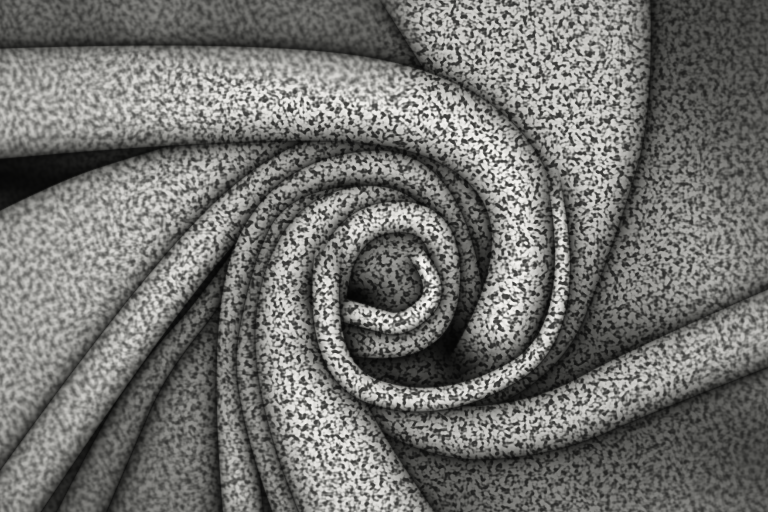
This texture is drawn by a WebGL 1 fragment shader. Its source:

```glsl
precision highp float;
uniform vec2 u_resolution;

vec2 hashGradient(vec2 cell) {
  float h = fract(sin(dot(cell, vec2(127.1, 311.7))) * 4375.85);
  return vec2(cos(6.2832 * h), sin(6.2832 * h));
}

float gradientNoise(vec2 p) {
  vec2 i = floor(p), f = fract(p);
  vec2 u = f * f * f * (f * (f * 6.0 - 15.0) + 10.0);
  vec2 e = vec2(1.0, 0.0);
  float low = mix(dot(hashGradient(i), f), dot(hashGradient(i + e.xy), f - e.xy), u.x);
  float high = mix(dot(hashGradient(i + e.yx), f - e.yx), dot(hashGradient(i + e.xx), f - e.xx), u.x);
  return mix(low, high, u.y);
}

// Offset from the nearest point of a quadratic curve, and its parameter
vec3 nearestOnCurve(vec2 p, vec2 a, vec2 b, vec2 c) {
  vec2 slope = 2.0 * (b - a), bend = a - 2.0 * b + c;
  float t = 0.0, best = 1e5;
  for (int i = 0; i < 7; i++) {
    float s = float(i) / 6.0;
    vec2 q = a + s * (slope + s * bend) - p;
    if (dot(q, q) < best) { best = dot(q, q); t = s; }
  }
  for (int i = 0; i < 3; i++) {
    vec2 q = a + t * (slope + t * bend) - p;
    vec2 v = slope + 2.0 * t * bend;
    float speed = dot(v, v);
    t = clamp(t - dot(q, v) / max(speed + 2.0 * dot(q, bend), 0.4 * speed), 0.0, 1.0);
  }
  return vec3(p - a - t * (slope + t * bend), t);
}

vec3 nearer(vec3 a, vec3 b) {
  return dot(a.xy, a.xy) < dot(b.xy, b.xy) ? a : b;
}

// Lays a rounded, tapering fold over the light so far, with contact shadow;
// both ends melt into what lies below
float fold(float light, vec2 p, vec2 a, vec2 b, vec2 c, vec2 d, vec2 e, vec2 radii, float tone) {
  vec2 m = 0.5 * (b + c), n = 0.5 * (c + d);
  vec3 near = nearestOnCurve(p, a, b, m);
  near = nearer(near, nearestOnCurve(p, m, c, n) + vec3(0.0, 0.0, 1.0));
  near = nearer(near, nearestOnCurve(p, n, d, e) + vec3(0.0, 0.0, 2.0));
  float ends = smoothstep(0.0, 0.2, near.z) * smoothstep(3.0, 2.75, near.z);
  float taper = 1.0 - near.z / 3.0;
  float radius = mix(radii.y, radii.x, taper * taper);
  float dist = length(near.xy);
  float inside = radius - dist;
  float rise = clamp(inside / min(radius, 0.075), 0.0, 1.0);
  float height = sqrt(rise * (2.0 - rise));
  float tilt = dot(near.xy / max(dist, 0.001), vec2(-0.35, 0.9));
  float surface = tone * (0.2 + 0.8 * height) * (1.0 + 0.4 * (1.0 - height) * tilt);
  light *= 1.0 - 0.75 * ends * exp(-max(-inside, 0.0) / 0.018);
  return mix(light, surface, ends * smoothstep(-0.003, 0.003, inside));
}

float hollow(float light, vec2 p, vec2 center, vec2 size, float depth) {
  vec2 q = (p - center) / size;
  return light * (1.0 - depth * exp(-dot(q, q)));
}

float drapery(vec2 p) {
  // Loose cloth behind
  float light = mix(0.55, 0.68, smoothstep(0.95, 1.3, p.x) * smoothstep(1.1, 0.5, p.y));
  light *= 1.0 + 0.35 * gradientNoise(vec2(p.x * 5.0 + p.y, p.y * 2.0));
  light = hollow(light, p, vec2(1.4, 1.0), vec2(0.2, 0.25), 0.3);
  light = hollow(light, p, vec2(1.2, 0.33), vec2(0.15, 0.07), 0.35);
  light = hollow(light, p, vec2(1.4, 0.14), vec2(0.4, 0.13), 0.35);
  light = fold(light, p, vec2(0.98, 1.15), vec2(1.09, 0.82), vec2(1.11, 0.55), vec2(1.05, 0.26), vec2(0.85, 0.21), vec2(0.29, 0.04), 0.85);
  light = fold(light, p, vec2(1.7, 0.44), vec2(1.28, 0.27), vec2(1.06, 0.16), vec2(0.82, 0.15), vec2(0.68, 0.26), vec2(0.075, 0.05), 0.83);

  // Panels fanning out to the left and below
  light = hollow(light, p, vec2(0.0, 0.65), vec2(0.35, 0.08), 0.95);
  light = fold(light, p, vec2(-0.3, 0.11), vec2(0.15, 0.47), vec2(0.40, 0.66), vec2(0.60, 0.76), vec2(0.80, 0.72), vec2(0.28, 0.02), 0.86);
  light = fold(light, p, vec2(0.28, -0.15), vec2(0.36, 0.18), vec2(0.43, 0.38), vec2(0.50, 0.52), vec2(0.60, 0.64), vec2(0.14, 0.03), 0.62);
  light = fold(light, p, vec2(0.09, -0.15), vec2(0.22, 0.13), vec2(0.30, 0.28), vec2(0.42, 0.42), vec2(0.54, 0.60), vec2(0.05, 0.02), 0.6);
  light = fold(light, p, vec2(-0.09, -0.15), vec2(0.26, 0.37), vec2(0.58, 0.72), vec2(0.90, 0.72), vec2(0.96, 0.47), vec2(0.06, 0.03), 0.88);
  light = fold(light, p, vec2(0.49, -0.15), vec2(0.43, 0.36), vec2(0.56, 0.66), vec2(0.90, 0.68), vec2(0.92, 0.30), vec2(0.04, 0.036), 0.9);
  light = hollow(light, p, vec2(0.89, 0.32), vec2(0.07, 0.08), 0.98);
  light = fold(light, p, vec2(0.64, -0.15), vec2(0.48, 0.20), vec2(0.51, 0.46), vec2(0.58, 0.62), vec2(0.74, 0.62), vec2(0.045, 0.02), 0.85);
  light = fold(light, p, vec2(0.83, -0.2), vec2(0.57, 0.20), vec2(0.58, 0.58), vec2(0.85, 0.62), vec2(0.88, 0.38), vec2(0.135, 0.025), 0.92);

  // Rolled heart of the spiral
  vec2 mouth = (p - vec2(0.75, 0.44)) / vec2(0.115, 0.12);
  light = mix(light, 0.6, smoothstep(1.05, 0.95, length(mouth)));
  light = hollow(light, p, vec2(0.69, 0.42), vec2(0.07, 0.035), 0.95);
  light = hollow(light, p, vec2(0.74, 0.32), vec2(0.12, 0.04), 0.9);
  light = fold(light, p, vec2(0.64, 0.36), vec2(0.64, 0.56), vec2(0.88, 0.59), vec2(0.86, 0.29), vec2(0.65, 0.34), vec2(0.035, 0.028), 0.87);
  light = fold(light, p, vec2(0.80, 0.52), vec2(0.87, 0.44), vec2(0.79, 0.36), vec2(0.72, 0.38), vec2(0.65, 0.40), vec2(0.016, 0.023), 0.92);

  // Broad outer fold and the rim that winds beneath it
  light = fold(light, p, vec2(-0.25, 0.78), vec2(0.40, 0.83), vec2(0.92, 0.79), vec2(1.08, 0.50), vec2(0.92, 0.25), vec2(0.115, 0.064), 0.92);
  return fold(light, p, vec2(1.07, 0.70), vec2(1.15, 0.36), vec2(0.86, 0.19), vec2(0.60, 0.28), vec2(0.65, 0.57), vec2(0.012, 0.027), 0.88);
}

// Pale yarn with dark flecks; blur softens them away from the focus
float yarn(vec2 p, float blur) {
  vec2 q = p + 0.006 * vec2(gradientNoise(p * 14.0), gradientNoise(p * 14.0 + 7.0));
  float coarse = gradientNoise(mat2(0.9, -0.4, 0.4, 0.9) * q * vec2(100.0, 82.0));
  float fine = gradientNoise(q * vec2(150.0, 165.0) + 31.0);
  float fleck = coarse + fine * mix(0.75, 0.25, blur) + 0.13;
  float softness = mix(0.36, 0.85, blur);
  float dark = mix(0.27, 0.38, blur);
  return mix(dark, 0.95, smoothstep(-softness, softness, fleck)) + 0.1 * fine * (1.0 - blur);
}

void main() {
  vec2 p = gl_FragCoord.xy / u_resolution.y;
  float blur = smoothstep(0.3, 0.85, length((p - vec2(0.87, 0.55)) * vec2(1.0, 0.8)));
  blur = max(blur, smoothstep(0.88, 0.96, p.y + 0.15 * p.x) * smoothstep(0.85, 0.7, p.x));
  float light = drapery(p) * yarn(p, blur);
  vec2 corner = (p - vec2(0.75, 0.5)) / vec2(0.75, 0.5);
  light *= 1.06 - 0.12 * dot(corner, corner);
  vec3 tint = mix(vec3(1.0, 1.0, 0.96), vec3(1.0, 0.995, 0.985), light);
  gl_FragColor = vec4(clamp((light + 0.015) * tint, 0.0, 1.0), 1.0);
}
```
